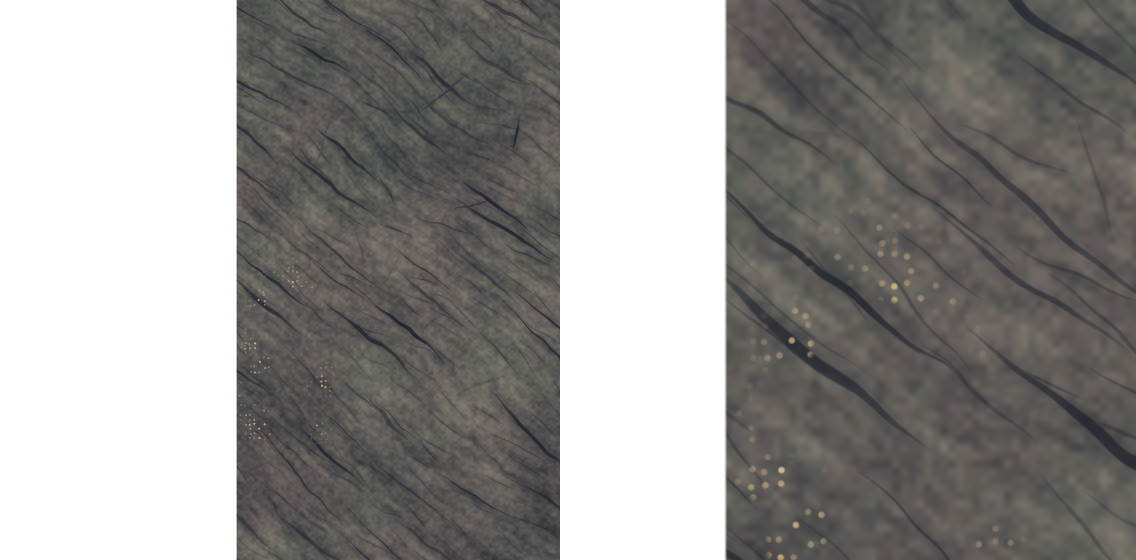
Left, the full canvas; right, a detail of the centre.
This texture is drawn by a Shadertoy shader. Its source:

```glsl
// Dark weathered stone with slanting cracks and pale specks, beside a blank white strip.

const vec3  BLANK       = vec3(1.0);
const vec3  STONE_DARK  = vec3(0.190, 0.202, 0.226);
const vec3  STONE_LIGHT = vec3(0.515, 0.488, 0.442);
const vec3  CRACK_COLOR = vec3(0.110, 0.120, 0.165);
const vec3  HAZE_COLOR  = vec3(0.420, 0.410, 0.425);
const vec3  SPECK_COLOR = vec3(0.860, 0.740, 0.540);
const float STONE_EDGE  = 0.4225;  // left border of the stone
const float SLANT       = 0.645;   // downward angle of the grain, radians
const float SOFT        = 0.0012;  // edge smoothing
const float CLOUD_GAIN  = 0.62;
const float STREAK_GAIN = 0.48;
const float GRAIN_GAIN  = 0.46;

float hash(vec2 p) {
    return fract(sin(dot(p, vec2(127.1, 311.7))) * 43758.5453);
}

float noise(vec2 p) {
    vec2 i = floor(p), f = fract(p);
    f = f * f * (3.0 - 2.0 * f);
    return mix(mix(hash(i), hash(i + vec2(1, 0)), f.x),
               mix(hash(i + vec2(0, 1)), hash(i + vec2(1, 1)), f.x), f.y);
}

float fbm(vec2 p) {
    float sum = 0.0, gain = 0.5;
    for (int i = 0; i < 4; i++) {
        sum += gain * noise(p);
        p = p * 2.03 + 17.3;
        gain *= 0.5;
    }
    return sum / 0.9375;
}

mat2 rotation(float a) {
    return mat2(cos(a), -sin(a), sin(a), cos(a));
}

// Tapered line segments, one per cell; turn is the spread of their angles.
float cracks(vec2 p, vec2 cell, float width, float density, float turn, float seed) {
    vec2 id = floor(p / cell);
    float cover = 0.0;
    for (int y = -1; y <= 1; y++)
    for (int x = -1; x <= 1; x++) {
        vec2 c = id + vec2(x, y);
        vec2 key = c + seed;
        if (hash(key + 3.7) > density) continue;
        vec2 center = (c + 0.2 + 0.6 * vec2(hash(key), hash(key + 11.3))) * cell;
        vec2 q = rotation((hash(key + 23.9) - 0.5) * turn) * (p - center);
        float halfLen = cell.x * mix(0.28, 0.62, hash(key + 31.1));
        float along = clamp(q.x / halfLen, -1.0, 1.0);
        float taper = 1.0 - along * along;
        float w = width * taper * mix(0.5, 1.2, hash(key + 47.3));
        float d = length(q - vec2(along * halfLen, 0.0));
        float line = 1.0 - smoothstep(max(w - SOFT, 0.0), w + SOFT, d);
        float shade = 0.3 * exp(-d * d / (12.0 * width * width));
        cover = max(cover, max(line, shade) * sqrt(taper) * mix(0.5, 1.0, hash(key + 59.9)));
    }
    return cover;
}

// Tiny bright dots gathered in loose clusters.
float specks(vec2 uv) {
    vec2 cell = uv / 0.0085;
    vec2 id = floor(cell);
    vec2 center = 0.3 + 0.4 * vec2(hash(id + 5.1), hash(id + 8.7));
    float dotCover = 1.0 - smoothstep(0.12, 0.32, length(fract(cell) - center));
    float cluster = smoothstep(0.62, 0.78, noise(uv * 26.0 + 4.0));
    float region = 1.0 - smoothstep(0.6, 1.0, length((uv - vec2(0.51, 0.33)) / vec2(0.10, 0.24)));
    return dotCover * cluster * region * step(0.5, hash(id)) * mix(0.4, 1.0, hash(id + 2.3));
}

vec3 stone(vec2 uv) {
    // Frame with x running down the slant, gently bent
    vec2 bend = vec2(noise(uv * 5.0), noise(uv * 5.0 + 40.0)) - 0.5;
    vec2 jitter = vec2(noise(uv * 38.0 + 9.0), noise(uv * 38.0 + 70.0)) - 0.5;
    vec2 p = rotation(-SLANT) * uv + 0.045 * bend + 0.006 * jitter;

    // Mottled tone: clouds, stretched streaks and fine grain
    float clouds = fbm(uv * 7.0 + 3.0) - 0.5;
    float streaks = 0.6 * noise(p * vec2(16.0, 85.0)) + 0.4 * noise(p * vec2(38.0, 170.0)) - 0.5;
    float grain = 0.55 * noise(uv * 210.0) + 0.45 * noise(uv * 105.0 + 31.0) - 0.5;
    float tone = 0.54 + CLOUD_GAIN * clouds + STREAK_GAIN * streaks + GRAIN_GAIN * grain;
    vec3 col = mix(STONE_DARK, STONE_LIGHT, clamp(tone, 0.0, 1.2));

    // Pinkish and greenish tints, pale haze patches
    float tint = 0.6 * noise(uv * 9.0 + 60.0) + 0.4 * noise(uv * 130.0 + 15.0) - 0.5;
    col += tint * vec3(0.045, -0.012, 0.012);
    float haze = smoothstep(0.52, 0.78, fbm(uv * 4.5 + 21.0));
    col = mix(col, HAZE_COLOR + 0.2 * grain, 0.5 * haze);

    // Long cracks, hairlines, and branches toward the upper right
    float longCracks = cracks(p, vec2(0.23, 0.060), 0.0030, 0.80, 0.28, 0.0);
    float hairlines = cracks(p + 0.37, vec2(0.105, 0.026), 0.0013, 0.72, 0.45, 90.0);
    float corner = smoothstep(0.85, 1.65, uv.x + uv.y);
    float branches = cracks(p + 0.71, vec2(0.13, 0.10), 0.0022, 0.65, 3.0, 170.0) * corner;
    float crack = max(max(longCracks, branches), 0.65 * hairlines);
    col = mix(col, CRACK_COLOR, 0.88 * crack);

    return mix(col, SPECK_COLOR, specks(uv));
}

void mainImage(out vec4 fragColor, in vec2 fragCoord) {
    vec2 uv = fragCoord / iResolution.xy;
    float inside = smoothstep(STONE_EDGE - SOFT, STONE_EDGE + SOFT, uv.x);
    fragColor = vec4(mix(BLANK, stone(uv), inside), 1.0);
}
```
